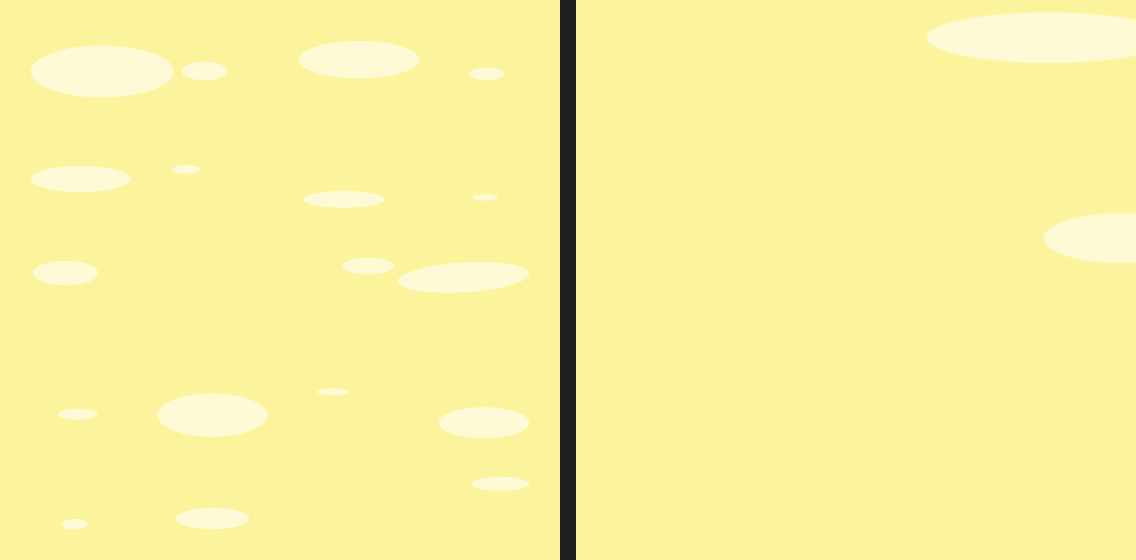
Left, the full canvas; right, a detail of the centre.
A three.js fragment shader for this pattern:

```glsl
varying vec2 vUv;

const vec3 GROUND_COLOR = vec3(0.99, 0.955, 0.61);
const vec3 SPOT_COLOR = vec3(1.0, 0.98, 0.84);

const float COLUMNS = 4.0;
const float ROWS = 5.0;
const int CELLS = 20;
const float RANK_STEP = 9.0;      // coprime with CELLS, spreads sizes over the grid
const float SKIPPED_RANKS = 2.0;  // lowest ranks leave their cell empty

const float MIN_WIDTH = 0.045;
const float MAX_WIDTH = 0.255;
const float SIZE_BIAS = 1.7;      // above 1 favours small spots
const float MIN_ASPECT = 0.20;
const float MAX_ASPECT = 0.42;
const vec2 JITTER = vec2(0.055, 0.06);
const float MARGIN = 0.055;
const float TILT = 0.06;
const float TILTED_SHARE = 0.15;
const float EDGE = 0.001;

float hash(vec2 p) {
  return fract(sin(dot(p, vec2(127.1, 311.7))) * 43758.5453);
}

// Approximate signed distance to an axis-aligned ellipse
float ellipseDistance(vec2 p, vec2 radii) {
  vec2 q = p / radii;
  return (dot(q, q) - 1.0) / (2.0 * length(q / radii) + 0.001);
}

vec2 rotate(vec2 p, float angle) {
  float c = cos(angle);
  float s = sin(angle);
  return vec2(c * p.x + s * p.y, c * p.y - s * p.x);
}

// Coverage of the spot that belongs to one grid cell, counted from the top left
float spot(vec2 uv, float index) {
  float count = float(CELLS);
  float rank = mod(index * RANK_STEP + count - 1.0, count);
  if (rank < SKIPPED_RANKS - 0.5) return 0.0;

  // Size and proportion
  float size = (rank - SKIPPED_RANKS) / (count - 1.0 - SKIPPED_RANKS);
  float width = mix(MIN_WIDTH, MAX_WIDTH, pow(max(size, 0.0), SIZE_BIAS));
  float aspect = mix(MIN_ASPECT, MAX_ASPECT, fract(rank * 0.618));
  vec2 radii = 0.5 * width * vec2(1.0, aspect);

  // Jittered position, kept inside the canvas
  float row = floor((index + 0.5) / COLUMNS);
  vec2 cell = vec2(index - row * COLUMNS, ROWS - 1.0 - row);
  vec2 offset = vec2(hash(cell + 3.7), hash(cell + 19.3)) * 2.0 - 1.0;
  vec2 center = (cell + 0.5) / vec2(COLUMNS, ROWS) + JITTER * offset;
  center = clamp(center, radii + MARGIN, 1.0 - radii - MARGIN);

  float angle = TILT * step(1.0 - TILTED_SHARE, hash(cell + 41.9));
  float d = ellipseDistance(rotate(uv - center, angle), radii);
  return 1.0 - smoothstep(-EDGE, EDGE, d);
}

void main() {
  float coverage = 0.0;
  for (int i = 0; i < CELLS; i++) {
    coverage = max(coverage, spot(vUv, float(i)));
  }
  gl_FragColor = vec4(mix(GROUND_COLOR, SPOT_COLOR, coverage), 1.0);
}
```
